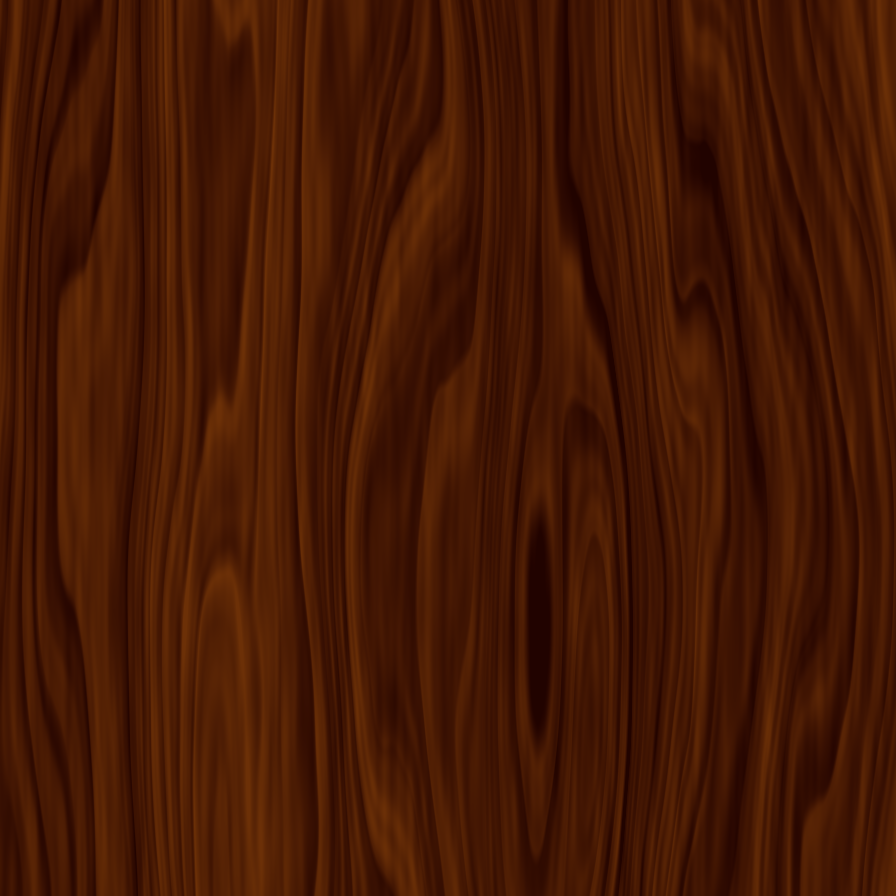
Reproduce this texture procedurally as a WebGL 2 fragment shader.

```glsl
#version 300 es
precision highp float;
// Dark, polished wood veneer with upright grain, cathedral loops and fine fibres.

uniform vec2 u_resolution;
out vec4 fragColor;

// Colour ramp, from late wood to early wood
const vec3 DARK_WOOD  = vec3(0.130, 0.010, 0.000);
const vec3 MID_WOOD   = vec3(0.262, 0.087, 0.010);
const vec3 LIGHT_WOOD = vec3(0.425, 0.190, 0.027);

// Growth field: rings across the canvas and how strongly they bend
const float RING_COUNT = 34.0;
const vec2  BEND_SCALE = vec2(7.5, 1.15);
const float BEND       = 5.4;
const vec2  WAVE_SCALE = vec2(17.0, 2.2);
const float WAVE       = 1.15;
const vec2  RIPPLE_SCALE = vec2(45.0, 6.0);
const float RIPPLE       = 0.18;

// Tone
const float BASE_TONE     = 0.61;
const float GRAIN_AMOUNT  = 0.44;
const float LINE_DEPTH    = 0.46;
const float STAIN_AMOUNT  = 0.16;
const vec2  STAIN_SCALE   = vec2(7.0, 0.7);
const float STREAK_AMOUNT = 0.20;
const vec2  STREAK_SCALE  = vec2(58.0, 1.7);
const float FIBRE_AMOUNT  = 0.20;
const vec2  FIBRE_SCALE   = vec2(125.0, 8.0);

// Integer hash of a lattice cell, as two values in 0..1
vec2 hash2(vec2 cell) {
    uvec2 v = uvec2(ivec2(cell)) * 1664525u + 1013904223u;
    v.x += v.y * 1664525u;
    v.y += v.x * 1664525u;
    v ^= v >> 16u;
    v.x += v.y * 1664525u;
    v.y += v.x * 1664525u;
    v ^= v >> 16u;
    return vec2(v & 65535u) / 65535.0;
}

float cornerSlope(vec2 cell, vec2 offset) {
    return dot(hash2(cell) * 2.0 - 1.0, offset);
}

// Gradient noise, roughly -0.7..0.7
float noise(vec2 p) {
    vec2 i = floor(p), f = p - i;
    vec2 w = f * f * f * (f * (f * 6.0 - 15.0) + 10.0);
    vec2 e = vec2(1.0, 0.0);
    float low  = mix(cornerSlope(i, f), cornerSlope(i + e, f - e), w.x);
    float high = mix(cornerSlope(i + e.yx, f - e.yx), cornerSlope(i + e.xx, f - e.xx), w.x);
    return 1.2 * mix(low, high, w.y);
}

// Age of the wood at a point; its level curves are the grain
float growth(vec2 p) {
    return RING_COUNT * p.x
         + BEND * noise(p * BEND_SCALE + vec2(13.7, 8.2))
         + WAVE * noise(p * WAVE_SCALE + vec2(41.3, 17.6))
         + RIPPLE * noise(p * RIPPLE_SCALE + vec2(9.1, 63.4));
}

// Uneven bands of light and dark wood
float bands(float age) {
    return 0.65 * noise(vec2(age * 0.8, 5.4))
         + 0.75 * noise(vec2(age * 1.7, 23.5))
         + 0.65 * noise(vec2(age * 3.9, 47.6));
}

// Dark line closing each ring: slow onset, crisp end, random strength
float ringLine(float age, float pixelAge) {
    float phase = fract(age);
    float edge = clamp(1.5 * pixelAge, 0.1, 0.4);
    float line = smoothstep(0.4, 1.0 - edge, phase) * (1.0 - smoothstep(1.0 - edge, 1.0, phase));
    return line * hash2(vec2(floor(age), 91.0)).x;
}

vec3 woodColour(float tone) {
    tone = clamp(tone, 0.0, 1.0);
    vec3 lower = mix(DARK_WOOD, MID_WOOD, min(tone * 2.0, 1.0));
    return mix(lower, LIGHT_WOOD, max(tone * 2.0 - 1.0, 0.0));
}

void main() {
    vec2 p = gl_FragCoord.xy / min(u_resolution.x, u_resolution.y);

    // Grain
    float age = growth(p);
    float tone = BASE_TONE + GRAIN_AMOUNT * bands(age);
    tone -= LINE_DEPTH * ringLine(age, fwidth(age));

    // Broad stains, upright streaks and fine fibres
    vec2 drift = vec2(p.x + 0.003 * age, p.y);
    tone += STAIN_AMOUNT * noise(p * STAIN_SCALE + vec2(71.2, 33.8));
    tone += STREAK_AMOUNT * noise(drift * STREAK_SCALE + vec2(27.9, 52.1));
    tone += FIBRE_AMOUNT * noise(drift * FIBRE_SCALE);

    fragColor = vec4(woodColour(tone), 1.0);
}
```
